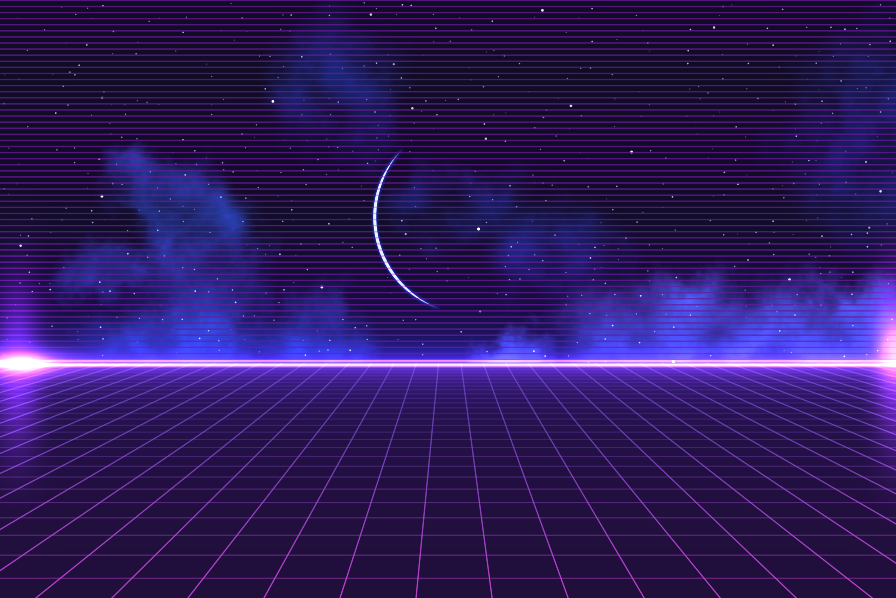
Give the GLSL for this background, as a WebGL 1 fragment shader.

```glsl
precision highp float;
// Neon night: starry clouded sky with a crescent moon above a glowing perspective grid.
uniform vec2 u_resolution;

const float HORIZON = 0.393;

vec2 hash2(vec2 p) {
  vec3 q = fract(p.xyx * vec3(0.1031, 0.1030, 0.0973));
  q += dot(q, q.yzx + 33.33);
  return fract((q.xx + q.yz) * q.zy);
}

float corner(vec2 cell, vec2 offset) {
  return dot(hash2(cell) * 2.0 - 1.0, offset);
}

float gradientNoise(vec2 p) {
  vec2 i = floor(p), f = fract(p);
  vec2 s = f * f * (3.0 - 2.0 * f), e = vec2(1.0, 0.0);
  return mix(mix(corner(i, f), corner(i + e, f - e), s.x),
             mix(corner(i + e.yx, f - e.yx), corner(i + 1.0, f - 1.0), s.x), s.y);
}

float fbm(vec2 p) {
  float sum = 0.0, amp = 0.6;
  for (int i = 0; i < 5; i++) {
    sum += amp * gradientNoise(p);
    p = mat2(1.6, 1.2, -1.2, 1.6) * p + 7.3;
    amp *= 0.55;
  }
  return sum;
}

float puff(vec2 p, vec2 center, vec2 radius) {
  return 1.0 - smoothstep(0.35, 1.0, length((p - center) / radius));
}

float glow(vec2 p, vec2 center, vec2 radius) {
  vec2 q = (p - center) / radius;
  return exp(-dot(q, q));
}

// Antialiased line that keeps its energy when thinner than a pixel.
float line(float dist, float halfWidth, float px) {
  float w = max(halfWidth, 0.5 * px);
  return (1.0 - smoothstep(w - 0.5 * px, w + 0.5 * px, dist)) * halfWidth / w;
}

float stars(vec2 p, float cells, float share, float radius, float px) {
  vec2 id = floor(p * cells);
  vec2 spot = (id + 0.2 + 0.6 * hash2(id + 5.0)) / cells;
  vec2 rnd = hash2(id + 71.0);
  float r = radius * (0.6 + 0.6 * rnd.y);
  float disc = 1.0 - smoothstep(r - 0.5 * px, r + 0.7 * px, length(p - spot));
  return disc * step(rnd.x, share) * (0.35 + 0.65 * rnd.y);
}

vec3 sky(vec2 p, float px) {
  float h = max(p.y - HORIZON, 0.0);
  vec3 col = vec3(0.06, 0.045, 0.135) + vec3(0.035, 0.025, 0.2) * exp(-h / 0.12);

  // Clouds: soft ellipses bent and broken up by noise
  vec2 w = p + 0.10 * vec2(fbm(p * 9.0), fbm(p * 9.0 + 19.0));
  float left = puff(w, vec2(0.32, 0.65), vec2(0.12, 0.09))
             + puff(w, vec2(0.25, 0.69), vec2(0.07, 0.08))
             + puff(w, vec2(0.18, 0.54), vec2(0.12, 0.06))
             + puff(w, vec2(0.34, 0.53), vec2(0.14, 0.13))
             + puff(w, vec2(0.54, 0.45), vec2(0.11, 0.10))
             + puff(w, vec2(0.30, 0.42), vec2(0.24, 0.09));
  float right = puff(w, vec2(0.855, 0.415), vec2(0.075, 0.058))
              + puff(w, vec2(1.10, 0.44), vec2(0.20, 0.125))
              + puff(w, vec2(1.29, 0.45), vec2(0.20, 0.13))
              + puff(w, vec2(1.45, 0.44), vec2(0.18, 0.12));
  float faint = puff(w, vec2(0.76, 0.66), vec2(0.14, 0.08))
              + puff(w, vec2(0.92, 0.58), vec2(0.14, 0.11))
              + puff(w, vec2(1.47, 0.78), vec2(0.19, 0.24))
              + puff(w, vec2(0.57, 0.86), vec2(0.15, 0.17));
  float billow = clamp(0.8 + 1.7 * fbm(p * 10.0 + 3.0), 0.15, 1.35);
  col += vec3(0.06, 0.14, 0.36) * min(left, 1.15) * billow;
  col += vec3(0.17, 0.23, 0.56) * min(right, 1.15) * mix(billow, 1.0, 0.3);
  col += vec3(0.035, 0.075, 0.25) * min(faint, 1.0) * billow;

  col += vec3(0.13, 0.09, 0.62) * exp(-h / 0.026);
  col += vec3(0.7, 0.7, 0.85) * stars(p, 50.0, 0.24, 0.0010, px);
  col += stars(p + 3.0, 14.0, 0.24, 0.0019, px);

  // Crescent: a ring whose width tapers away from its lit side
  vec2 q = p - vec2(0.79, 0.637);
  float lit = smoothstep(0.52, 1.0, dot(normalize(q), vec2(-0.974, -0.225)));
  float inside = abs(length(q) - 0.1625);
  float moon = line(inside, 0.0026 * lit, px);
  col += vec3(0.06, 0.22, 0.95) * sqrt(lit) * exp(-inside * inside / 0.000014);
  col = mix(col, vec3(0.92, 0.96, 1.0), moon);

  // Violet scanlines
  float scan = abs(fract(p.y / 0.01018 + 0.33) - 0.5) * 0.01018;
  return mix(col, vec3(0.42, 0.09, 0.62), (0.75 - 0.5 * moon) * line(scan, 0.0012, px));
}

vec3 ground(vec2 p, float px) {
  float fall = max(HORIZON - p.y, 0.0), d = max(0.556 - p.y, 0.1);
  vec3 col = vec3(0.125, 0.055, 0.225) + vec3(0.04, 0.025, 0.15) * exp(-fall / 0.12);
  col += vec3(0.22, 0.11, 0.55) * exp(-fall / 0.025);

  // Rails converge on a point above the horizon; rungs are even in depth
  float slope = (p.x - 0.75) / d;
  float rail = abs(fract(slope / 0.2287 - 0.08) - 0.5) * 0.2287 * d / sqrt(1.0 + slope * slope);
  float rung = abs(fract(1.0 / (d * 0.1525) - 0.04) - 0.5) * 0.1525 * d * d;
  vec3 neon = mix(vec3(0.8, 0.28, 0.88), vec3(0.55, 0.36, 0.95), smoothstep(0.0, 0.35, p.y));
  float near = smoothstep(HORIZON, 0.0, p.y);
  col = mix(col, neon, mix(0.18, 0.45, near) * line(rung, 0.0009, px));
  return mix(col, neon, mix(0.5, 0.85, near) * line(rail, 0.0011, px));
}

void main() {
  float px = 1.0 / u_resolution.y;
  vec2 p = (gl_FragCoord.xy - 0.5 * u_resolution) * px + vec2(0.75, 0.5);
  float above = smoothstep(-0.5 * px, 0.5 * px, p.y - HORIZON);
  vec3 col = mix(ground(p, px), sky(p, px), above);

  // Twin horizon lines and the haze that thickens towards both sides
  float side = smoothstep(0.75, 1.5, p.x) + 1.0 - smoothstep(0.0, 0.5, p.x);
  col += vec3(0.45, 0.18, 0.6) * (0.25 + 0.6 * side) * exp(-abs(p.y - HORIZON) / 0.012);
  col += vec3(0.9, 0.72, 0.85) * glow(p.yy, vec2(0.3897), vec2(0.0042));
  col += vec3(0.8, 0.42, 0.7) * glow(p.yy, vec2(0.3965), vec2(0.0025));

  // Flares at the two ends of the horizon
  col += vec3(0.30, 0.09, 0.56) * glow(p, vec2(0.03, 0.39), vec2(0.036, 0.13));
  col += vec3(0.6, 0.25, 0.7) * glow(p, vec2(0.035, 0.392), vec2(0.07, 0.023));
  col += vec3(1.0, 0.9, 1.0) * glow(p, vec2(0.038, 0.392), vec2(0.036, 0.012));
  col += vec3(0.36, 0.11, 0.58) * glow(p, vec2(1.5, 0.40), vec2(0.034, 0.14));
  col += vec3(0.75, 0.45, 0.65) * glow(p, vec2(1.5, 0.415), vec2(0.028, 0.042));
  gl_FragColor = vec4(min(col, 1.0), 1.0);
}
```
